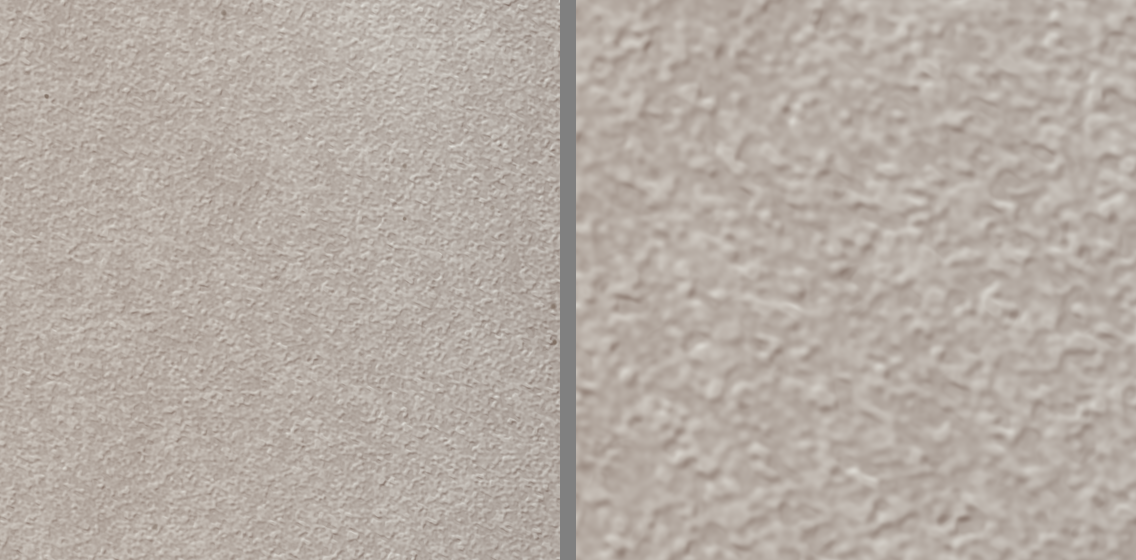
Left, the full canvas; right, a detail of the centre.
This texture is drawn by a Shadertoy shader. Its source:

```glsl
// Fine beige stucco: small broken flakes with pale tops and short, thin shadows.
// A soft gradient-noise height field is compared with itself a short step toward
// the light; noise breaks up the relief, and crevices and a few pits are added.

const vec3 BASE_COLOR = vec3(0.723, 0.688, 0.657);
const vec3 TONE_RANGE = vec3(0.118, 0.138, 0.142);
const vec3 PIT_COLOR = vec3(0.47, 0.40, 0.35);
const vec2 LIGHT_DIR = vec2(-0.50, 0.866);
const float RELIEF_STEP = 0.0036;
const int PIT_COUNT = 8;

float hash(vec2 p) {
    return fract(sin(dot(p, vec2(127.1, 311.7))) * 43758.5453);
}

vec2 hash2(vec2 p) {
    return vec2(hash(p), hash(p + 57.3));
}

float cornerSlope(vec2 cell, vec2 local, vec2 corner) {
    return dot(hash2(cell + corner) * 2.0 - 1.0, local - corner);
}

// Gradient noise, roughly -0.7 to 0.7
float noise(vec2 p) {
    vec2 cell = floor(p);
    vec2 f = p - cell;
    vec2 w = f * f * f * (f * (f * 6.0 - 15.0) + 10.0);
    float low = mix(cornerSlope(cell, f, vec2(0, 0)), cornerSlope(cell, f, vec2(1, 0)), w.x);
    float high = mix(cornerSlope(cell, f, vec2(0, 1)), cornerSlope(cell, f, vec2(1, 1)), w.x);
    return mix(low, high, w.y);
}

vec2 rotate(vec2 p, float angle) {
    float c = cos(angle), s = sin(angle);
    return vec2(c * p.x - s * p.y, s * p.x + c * p.y);
}

// Broad cloudy variation of the flake cover
float patches(vec2 p) {
    return 0.55 * noise(rotate(p, 0.4) * 6.0 + 3.7)
         + 0.75 * noise(rotate(p, 1.1) * 17.0 + 9.2)
         + 0.50 * noise(rotate(p, 2.0) * 33.0 + 5.1);
}

// Rounded flakes, 0 in the gaps and 1 on top; finer toward the right
float flakes(vec2 p, float cover) {
    vec2 q = rotate(p, 0.35) * vec2(1.0, 1.15);
    float fineShare = mix(0.75, 1.0, smoothstep(0.2, 0.9, p.x));
    float height = 0.9 * noise(q * 62.0) + fineShare * noise(rotate(q, 0.9) * 112.0 + 21.0);
    return smoothstep(-0.32, 0.50, height + cover);
}

// Soft mask of a small irregular pit
float pit(vec2 p, vec2 center, float radius) {
    float wobble = 0.35 * radius * noise(p * 150.0);
    return 1.0 - smoothstep(0.3 * radius, 1.3 * radius, length(p - center) + wobble);
}

float allPits(vec2 p, float aspect) {
    float mask = 0.0;
    for (int i = 0; i < PIT_COUNT; i++) {
        vec2 seed = vec2(float(i) * 3.1 + 1.0, 8.4);
        vec2 center = hash2(seed) * vec2(aspect, 1.0);
        float radius = mix(0.004, 0.007, hash(seed + 11.0));
        mask = max(mask, pit(p, center, radius) * mix(0.45, 0.9, hash(seed + 23.0)));
    }
    return mask;
}

void mainImage(out vec4 fragColor, in vec2 fragCoord) {
    vec2 p = fragCoord / iResolution.y;
    float aspect = iResolution.x / iResolution.y;

    // Relief: slopes facing the light brighten, the others fall into shadow
    float cloud = patches(p);
    float cover = 0.25 * cloud;
    float top = flakes(p, cover);
    float relief = top - flakes(p + LIGHT_DIR * RELIEF_STEP, cover);
    float breakup = clamp(1.0 + 2.2 * noise(rotate(p, 1.7) * 46.0 + 70.0), 0.25, 1.9);
    relief *= breakup * (relief < 0.0 ? 0.78 : 0.58);

    // Pale tops, clouds, fine grain and short dark crevices
    float grain = noise(rotate(p, 0.7) * 150.0 + 40.0);
    float speck = noise(rotate(p, 2.5) * vec2(74.0, 98.0) + 13.0);
    float crevice = smoothstep(0.22, 0.50, speck) * (1.0 - 0.6 * top);
    float tone = relief + 0.42 * (top - 0.5) + 0.24 * cloud + 0.55 * grain - 0.38 * crevice;

    // Soft sheen near the top right and a gentle falloff at the right edge
    float sheen = exp(-14.0 * dot(p - vec2(0.68, 0.95), p - vec2(0.68, 0.95)));
    tone += 0.22 * sheen - 0.14 * smoothstep(0.75, 1.0, p.x);

    vec3 color = BASE_COLOR + TONE_RANGE * tone;
    color += vec3(-0.008, 0.0, 0.006) * (smoothstep(0.2, 1.0, p.x) - 0.4);
    color = mix(color, PIT_COLOR, allPits(p, aspect));
    fragColor = vec4(color, 1.0);
}
```
